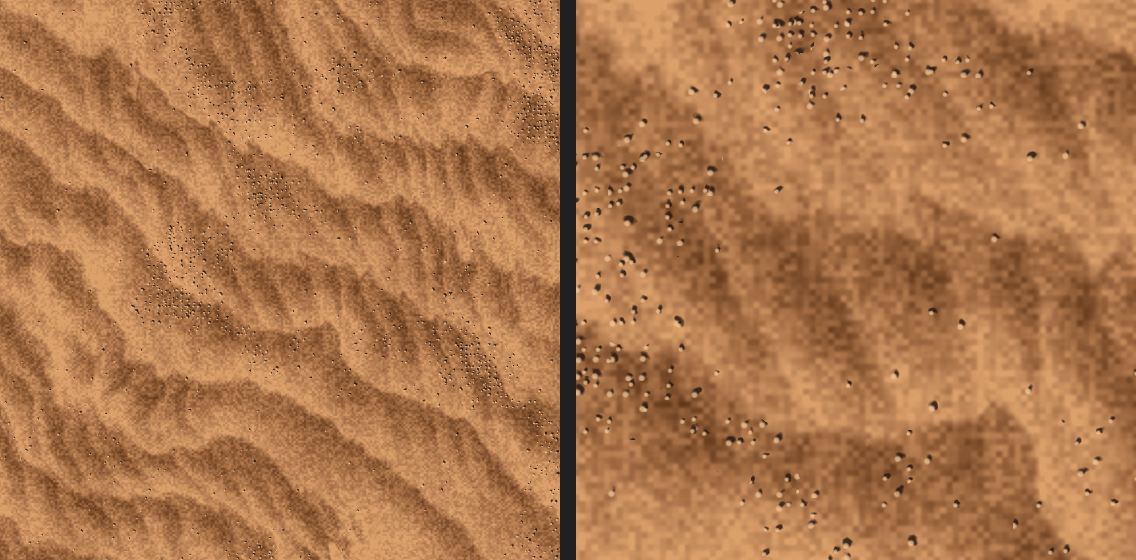
Left: the whole. Right: its middle third, enlarged.
Write a Shadertoy shader that draws this texture.

```glsl
// Wind-rippled desert sand with soft crests, coarse grain and scattered pebbles.

const vec3 SHADOW_SAND = vec3(0.45, 0.27, 0.14);
const vec3 MID_SAND    = vec3(0.66, 0.446, 0.283);
const vec3 LIT_SAND    = vec3(0.82, 0.59, 0.39);
const vec3 PEBBLE_DARK = vec3(0.17, 0.10, 0.07);
const vec3 PEBBLE_LIT  = vec3(0.95, 0.78, 0.60);

const vec2  DUNE_FREQ     = vec2(5.0, 6.8);   // broad ripples per canvas
const float DUNE_BEND     = 1.7;              // turns crests across the canvas
const float DUNE_WARP     = 1.4;
const vec2  FINGER_FREQ   = vec2(16.0, 6.5);  // narrow, steeper ripples
const float FINGER_WARP   = 2.8;
const float MEAN_TONE     = 0.665;
const float DUNE_CONTRAST = 0.60;
const float GRAIN_FREQ    = 270.0;
const float GRAIN_AMOUNT  = 0.74;
const float PEBBLE_FREQ   = 100.0;
const float PEBBLE_SHARE  = 0.50;

float hash(vec2 p) {
    return fract(sin(dot(p, vec2(127.1, 311.7))) * 43758.5453);
}

float noise(vec2 p) {
    vec2 i = floor(p), f = p - i;
    f = f * f * f * (f * (f * 6.0 - 15.0) + 10.0);
    return mix(mix(hash(i), hash(i + vec2(1, 0)), f.x),
               mix(hash(i + vec2(0, 1)), hash(i + vec2(1, 1)), f.x), f.y);
}

float fbm(vec2 p) {
    float sum = 0.0, amp = 0.5;
    for (int i = 0; i < 4; i++) {
        sum += amp * noise(p);
        p = mat2(1.6, 1.2, -1.2, 1.6) * p + 7.3;
        amp *= 0.5;
    }
    return sum / 0.9375;
}

// Brightness climbs slowly to a pale rim, then drops into shade.
float ripple(float phase, float crestWidth) {
    float s = fract(phase);
    float slope = 0.82 * smoothstep(0.10, 0.72, s) + 0.18 * smoothstep(0.65, 0.88, s);
    return slope * (1.0 - smoothstep(1.0 - crestWidth, 1.0, s));
}

// Narrow fingers of sand, steeper than the broad ripples.
float fingers(vec2 p) {
    float phase = -dot(p, FINGER_FREQ) + FINGER_WARP * fbm(p * 4.5 + 31.0);
    return ripple(phase, 0.20);
}

// Broad ripples, lightly scalloped where the fingers cross them.
float dunes(vec2 p, float finger, float fingerMask) {
    vec2 q = mat2(0.8, 0.6, -0.6, 0.8) * p;
    float phase = -dot(p, DUNE_FREQ) + DUNE_BEND * p.x * p.y;
    phase += DUNE_WARP * (noise(q * 3.6 + 4.0) - 0.5);
    phase += 0.75 * (fbm(q * 9.0 + 17.0) - 0.5);
    phase += 0.15 * fingerMask * (finger - 0.4);
    return ripple(phase, mix(0.08, 0.26, noise(p * 7.0 + 25.0)));
}

// Each pebble is a ragged dark blob with a lit flank, inside its own cell.
vec3 addPebbles(vec3 sand, vec2 p, float density) {
    for (int layer = 0; layer < 2; layer++) {
        float size = float(layer);
        vec2 g = p * PEBBLE_FREQ * (1.0 + 0.4 * size) + 53.0 * size;
        vec2 cell = floor(g);
        vec2 jitter = vec2(hash(cell + 3.1), hash(cell + 8.7)) - 0.5;
        vec2 d = g - cell - 0.5 - 0.35 * jitter;
        float angle = 6.283 * hash(cell + 5.3);
        vec2 axis = vec2(cos(angle), sin(angle));
        vec2 e = vec2(dot(d, axis), 1.5 * dot(d, vec2(-axis.y, axis.x)));
        float radius = mix(0.10, 0.34, hash(cell + 1.9));
        float ragged = length(e) + 0.22 * (noise(g * 4.0) - 0.5);
        float present = step(hash(cell + 12.4), density * PEBBLE_SHARE);
        float flank = 1.0 - smoothstep(0.08, 0.26, length(d + vec2(0.14, 0.2)));
        float body = 1.0 - smoothstep(radius - 0.14, radius + 0.14, ragged);
        sand = mix(sand, PEBBLE_DARK, 0.88 * present * body);
        sand = mix(sand, PEBBLE_LIT, 0.75 * present * flank);
    }
    return sand;
}

vec3 sandColor(float tone) {
    return tone < 0.57 ? mix(SHADOW_SAND, MID_SAND, tone / 0.57)
                       : mix(MID_SAND, LIT_SAND, (tone - 0.57) / 0.43);
}

void mainImage(out vec4 fragColor, in vec2 fragCoord) {
    vec2 p = fragCoord / iResolution.y;

    // Relief: broad ripples with patches of fingers in their shade
    float fingerMask = smoothstep(0.25, 0.60, noise(p * 4.0 + 60.0));
    float finger = fingers(p);
    float dune = dunes(p, finger, fingerMask);
    float mottle = fbm(p * 7.0 + 90.0) - 0.5;
    float tone = MEAN_TONE + DUNE_CONTRAST * (dune - 0.46);
    tone += 0.38 * fingerMask * (1.0 - 0.75 * dune) * (finger - 0.38);
    tone += 0.48 * mottle;

    // Grain: fine speckle over turned, slightly coarser clumps
    vec2 turned = mat2(0.8, 0.6, -0.6, 0.8) * p * GRAIN_FREQ;
    float grain = 0.7 * noise(p * GRAIN_FREQ) + 0.3 * noise(turned * 0.55 + 11.0) - 0.5;
    tone += GRAIN_AMOUNT * grain * mix(1.1, 0.8, dune);
    vec3 color = sandColor(clamp(tone, -0.3, 1.12));

    // Pebbles gather in clusters, mostly on the shaded slopes
    float cluster = smoothstep(0.50, 0.76, fbm(p * 6.0 + 140.0));
    float density = cluster * mix(1.0, 0.3, dune) + 0.006;
    color = addPebbles(color, p, density);

    fragColor = vec4(clamp(color, 0.0, 1.0), 1.0);
}
```
